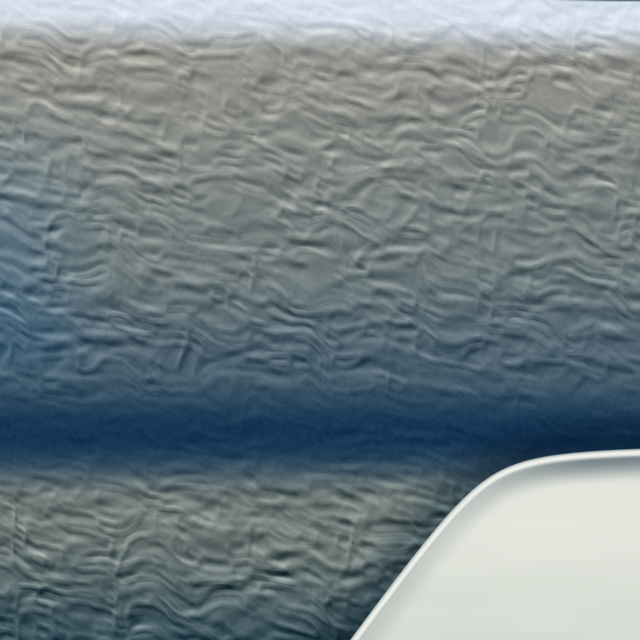
This texture is drawn by a Shadertoy shader. Its source:

```glsl
float hash(vec2 p) {
    return fract(sin(dot(p, vec2(127.1, 311.7))) * 43758.545);
}

float noise(vec2 p) {
    vec2 cell = floor(p), f = fract(p);
    f = f * f * f * (f * (f * 6.0 - 15.0) + 10.0);
    float low = mix(hash(cell), hash(cell + vec2(1, 0)), f.x);
    float high = mix(hash(cell + vec2(0, 1)), hash(cell + vec2(1, 1)), f.x);
    return mix(low, high, f.y);
}

// Flattened, warped folds with finer pores on top
float grainHeight(vec2 p) {
    vec2 warp = vec2(noise(p * 19.0), noise(p * 17.0 + 31.0)) - 0.5;
    vec2 q = p + warp * vec2(0.035, 0.028);
    q = mat2(0.98, 0.19, -0.19, 0.98) * q;
    float broad = noise(q * vec2(27.0, 68.0));
    float folds = 1.0 - abs(2.0 * noise(q * vec2(33.0, 74.0) + 9.0) - 1.0);
    float pores = noise(q * vec2(85.0, 150.0) + 47.0);
    return 0.75 * broad + 0.5 * folds + 0.22 * pores;
}

// Slope of the grain toward a light above and slightly left
float grainRelief(vec2 p) {
    vec2 stepToLight = vec2(-0.0018, 0.0045);
    return grainHeight(p - stepToLight) - grainHeight(p + stepToLight);
}

// Signed distance to the bent panel border, positive inside
float panelDistance(vec2 p, float slope, float foot, float top, float bend) {
    float gap = slope * (p.x - foot) - top;
    float root = sqrt(gap * gap + bend * bend);
    float border = top + 0.5 * (gap - root);
    float tangent = 0.5 * slope * (1.0 - gap / root);
    return (border - p.y) / sqrt(1.0 + tangent * tangent);
}

vec3 leatherTone(vec2 p) {
    vec3 crease = vec3(0.08, 0.21, 0.33);
    float y = p.y + 0.012 * sin(p.x * 5.0) * smoothstep(0.4, 0.6, p.y);

    // Rounded upper face
    vec3 upper = mix(crease, vec3(0.27, 0.36, 0.42), smoothstep(0.325, 0.42, y));
    upper = mix(upper, vec3(0.45, 0.49, 0.49), smoothstep(0.38, 0.64, y));
    upper = mix(upper, vec3(0.57, 0.575, 0.55), smoothstep(0.60, 0.92, y));
    float coolSide = (1.0 - smoothstep(0.0, 0.22, p.x)) * smoothstep(0.35, 0.5, y)
                   * (1.0 - smoothstep(0.6, 0.9, y));
    upper += coolSide * vec3(-0.07, -0.02, 0.03);
    float sheen = smoothstep(0.915, 0.99, p.y + 0.022 * p.x);
    upper = mix(upper, vec3(0.84, 0.88, 0.93), sheen);

    // Lower face rising out of the crease
    vec3 lower = mix(vec3(0.20, 0.30, 0.34), vec3(0.43, 0.47, 0.46),
                     smoothstep(-0.04, 0.18, p.y + 0.05 * (p.x - 0.3)));
    lower = mix(lower, crease, smoothstep(0.215, 0.315, p.y));
    return mix(lower, upper, smoothstep(0.308, 0.328, p.y));
}

vec3 leather(vec2 p, float panel) {
    float creaseFade = smoothstep(0.02, 0.13, abs(p.y - 0.325));
    float sheenFade = 1.0 - 0.65 * smoothstep(0.91, 0.99, p.y);
    float strength = mix(0.04, 0.24, creaseFade) * sheenFade;
    strength *= 1.0 + 0.3 * (1.0 - smoothstep(0.2, 0.3, p.y));
    vec3 colour = leatherTone(p);
    colour += grainRelief(p) * strength * vec3(1.0, 0.96, 0.88);
    colour += (noise(p * 210.0) - 0.5) * 0.025;
    float contact = 1.0 - smoothstep(0.0, 0.075, -panel);
    return mix(colour, colour * vec3(0.58, 0.68, 0.74), contact);
}

vec3 smoothPanel(vec2 p, float depth) {
    vec3 colour = mix(vec3(0.84, 0.865, 0.83), vec3(0.89, 0.90, 0.865),
                      smoothstep(0.0, 0.2, p.y));
    colour += (noise(p * vec2(7.0, 45.0)) - 0.5) * 0.018;
    float shade = 1.0 - smoothstep(0.014, 0.055, depth);
    float shadeAmount = mix(0.2, 0.85, smoothstep(0.68, 0.95, p.x));
    return mix(colour, vec3(0.40, 0.46, 0.49), shade * shadeAmount);
}

void mainImage(out vec4 fragColor, in vec2 fragCoord) {
    vec2 p = fragCoord / iResolution.xy;
    float pixel = 1.0 / iResolution.y;
    float panel = panelDistance(p, 1.40, 0.54, 0.308, 0.114);

    vec3 colour = leather(p, panel);
    colour = mix(colour, smoothPanel(p, panel), smoothstep(-pixel, pixel, panel));

    // Bright rounded rim
    float rim = smoothstep(-0.002, 0.003, panel) * (1.0 - smoothstep(0.009, 0.015, panel));
    float crown = exp(-pow((panel - 0.006) / 0.005, 2.0));
    vec3 rimColour = mix(vec3(0.66, 0.70, 0.70), vec3(0.94, 0.95, 0.92), crown);
    colour = mix(colour, rimColour, rim);

    // Thin dark gap at the upper right
    float gap = smoothstep(0.996, 1.0, p.y) * smoothstep(0.84, 0.98, p.x);
    colour = mix(colour, vec3(0.33, 0.40, 0.46), gap);
    fragColor = vec4(clamp(colour, 0.0, 1.0), 1.0);
}
```
